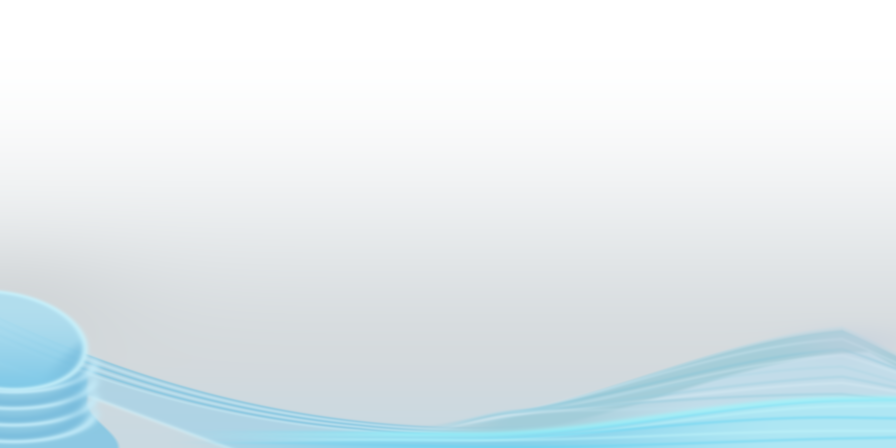
Give the GLSL for this background, as a Shadertoy shader.

```glsl
// A pale studio backdrop fading from white to cool grey, with sheer blue
// veils sweeping along the floor and a glassy bulb in the lower left corner.
// Veils are soft bands between curves, threaded with looped fine strands.

// Soft coverage of the space between two heights
float band(float y, float low, float high, float soft) {
    return smoothstep(low - soft, low + soft, y)
         * (1.0 - smoothstep(high - soft, high + soft, y));
}

// Thin glowing line at a signed distance
float strand(float d, float width) {
    return exp(-d * d / (width * width));
}

// Upper edge of the veil that descends from the left
float leftCrest(float x) {
    float t = (1.05 - x) / 0.85;
    return 0.045 + 0.16 * t * t;
}

// Upper edge of the veil that climbs to the right, then folds down
float rightCrest(float x) {
    return 0.045 + 0.222 * smoothstep(0.9, 1.95, x) - 0.5 * max(x - 1.88, 0.0);
}

vec3 backdrop(vec2 p) {
    float shade = pow(1.0 - smoothstep(0.15, 0.95, p.y), 1.25);
    vec3 color = 1.0 - 0.17 * shade * vec3(1.0, 0.87, 0.80);
    vec2 corner = (p - vec2(0.0, 0.34)) / vec2(0.3, 0.13);
    color -= 0.04 * exp(-dot(corner, corner));
    return mix(color, vec3(0.77, 0.85, 0.89), 0.7 * (1.0 - smoothstep(0.0, 0.22, p.y)));
}

vec3 leftVeil(vec3 color, vec2 p, float aa) {
    float top = leftCrest(p.x);
    float low = 0.115 - 0.37 * (p.x - 0.2);
    float reach = 1.0 - smoothstep(0.75, 1.25, p.x);
    color = mix(color, vec3(0.59, 0.81, 0.91), 0.55 * reach * band(p.y, low, top, aa + 0.002));
    // Strands fan out from the crest toward the left
    for (int i = 0; i < 6; i++) {
        float k = float(i);
        float y = top - k * (0.004 + 0.007 * max(0.8 - p.x, 0.0));
        vec3 tint = mix(vec3(0.36, 0.73, 0.87), vec3(0.79, 0.93, 0.97), mod(k, 2.0));
        color = mix(color, tint, 0.38 * reach * strand(p.y - y, 0.002 + 0.5 * aa));
    }
    return mix(color, vec3(0.83, 0.94, 0.97), 0.5 * reach * strand(p.y - low, 0.003 + aa));
}

vec3 rightVeil(vec3 color, vec2 p, float aa) {
    float top = rightCrest(p.x);
    float rise = smoothstep(0.9, 1.15, p.x);
    // Teal outer sheet and the milky fold lying on it
    color = mix(color, vec3(0.56, 0.78, 0.84), 0.68 * rise * band(p.y, -0.1, top, aa + 0.003));
    float fold = 0.03 + 0.185 * smoothstep(1.05, 1.95, p.x) - 0.55 * max(p.x - 1.94, 0.0);
    color = mix(color, vec3(0.79, 0.88, 0.93), 0.8 * smoothstep(1.15, 1.6, p.x)
        * band(p.y, -0.1, fold, 0.006));
    for (int i = 0; i < 9; i++) {
        float k = float(i);
        float y = mix(top, 0.03 + 0.05 * rise, k / 9.0) + 0.004 * sin(4.0 * p.x + 2.1 * k);
        vec3 tint = mix(vec3(0.49, 0.76, 0.84), vec3(0.88, 0.94, 0.97), 0.5 + 0.5 * sin(k * 2.4));
        color = mix(color, tint, 0.3 * rise * strand(p.y - y, 0.003 + 0.5 * aa));
    }
    // Faint lilac sheen near the tip
    vec2 tip = (p - vec2(1.9, 0.235)) / vec2(0.12, 0.035);
    return mix(color, vec3(0.76, 0.81, 0.87), 0.5 * exp(-dot(tip, tip)));
}

// Bright cyan stream along the bottom edge
vec3 stream(vec3 color, vec2 p, float aa) {
    float top = 0.03 + 0.08 * smoothstep(1.05, 1.9, p.x);
    float start = smoothstep(0.35, 1.0, p.x);
    vec3 tint = mix(vec3(0.50, 0.82, 0.93), vec3(0.67, 0.91, 0.96), smoothstep(1.1, 1.8, p.x));
    color = mix(color, tint, 0.85 * start * band(p.y, -0.1, top, 0.008));
    for (int i = 0; i < 5; i++) {
        float k = float(i);
        float y = top * (1.0 - 0.2 * k) + 0.006 * sin(3.0 * p.x + 1.7 * k);
        vec3 thread = mix(vec3(0.39, 0.83, 0.95), vec3(0.76, 0.96, 0.98), mod(k, 2.0));
        color = mix(color, thread, 0.4 * start * strand(p.y - y, 0.003 + 0.5 * aa));
    }
    return mix(color, vec3(0.63, 0.96, 0.98), 0.6 * start * strand(p.y - top, 0.008));
}

vec3 glassBulb(vec3 color, vec2 p, float aa) {
    // Stem below the bulb, widening to the floor
    float side = 0.195 + 0.07 * (1.0 - smoothstep(0.0, 0.1, p.y));
    float stem = (1.0 - smoothstep(side - 0.006, side + 0.006, p.x)) * band(p.y, -0.1, 0.17, 0.02);
    color = mix(color, vec3(0.49, 0.77, 0.89), 0.8 * stem);
    // Stacked rims, each a flattened arc with a shadow beneath
    for (int i = 0; i < 4; i++) {
        float k = float(i);
        vec2 q = (p - vec2(0.03, 0.19 - 0.037 * k)) / vec2(0.18, 0.065);
        float d = (length(q) - 1.0) * 0.065;
        float lower = 1.0 - smoothstep(-0.3, 0.5, q.y);
        color = mix(color, vec3(0.40, 0.69, 0.84), 0.4 * lower * strand(d + 0.012, 0.01));
        color = mix(color, vec3(0.78, 0.93, 0.98), 0.75 * lower * strand(d, 0.003 + aa));
    }
    // Main bulb: a sheared ellipse with a pale rim
    vec2 e = vec2(p.x, p.y - 0.24 + 0.1 * p.x) / vec2(0.19, 0.108);
    float d = (length(e) - 1.0) * 0.11;
    vec3 glass = mix(vec3(0.50, 0.79, 0.91), vec3(0.68, 0.87, 0.94), smoothstep(0.12, 0.32, p.y));
    color = mix(color, glass, 0.9 * (1.0 - smoothstep(-aa, aa, d)));
    float shadow = band(p.y, 0.12, 0.09 + 0.8 * p.x, 0.02) * smoothstep(0.08, 0.17, p.x);
    color = mix(color, vec3(0.42, 0.70, 0.84), 0.45 * shadow * (1.0 - smoothstep(-aa, aa, d)));
    return mix(color, vec3(0.78, 0.94, 0.98), 0.8 * strand(d, 0.003 + aa));
}

void mainImage(out vec4 fragColor, in vec2 fragCoord) {
    vec2 p = fragCoord / iResolution.y;
    p.x *= 2.0 * iResolution.y / iResolution.x;
    float aa = 1.0 / iResolution.y;
    vec3 color = backdrop(p);
    color = leftVeil(color, p, aa);
    color = rightVeil(color, p, aa);
    color = stream(color, p, aa);
    color = glassBulb(color, p, aa);
    fragColor = vec4(clamp(color, 0.0, 1.0), 1.0);
}
```
